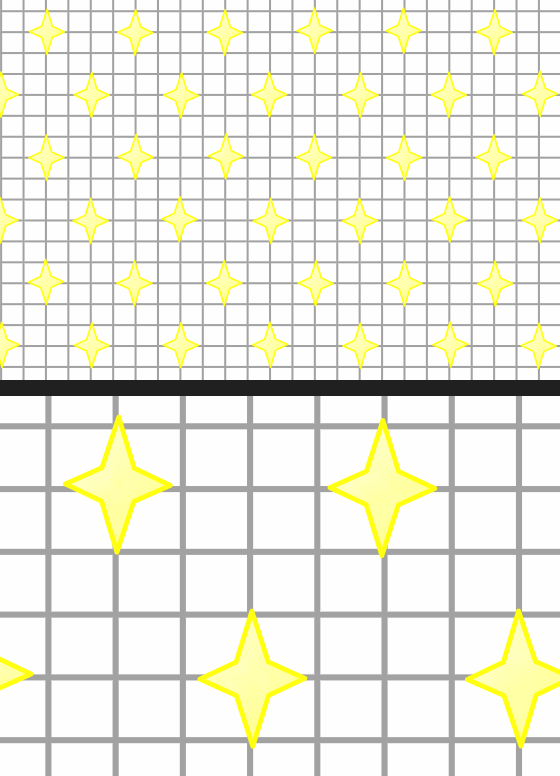
Top, the full canvas; bottom, a detail of the centre.
A WebGL 1 fragment shader for this pattern:

```glsl
precision highp float;
// Grey square grid on white with staggered four-point yellow stars.
uniform vec2 u_resolution;

#define CELLS vec2(24.99, 18.16)     // grid cells across and down
#define ORIGIN vec2(0.05, 0.624)     // first grid crossing, in cells
#define CELL_ASPECT 0.939            // cell height over cell width
#define LINE_WIDTH 0.091             // in cell widths, as are the sizes below
#define STAR_TIP vec2(0.78, 1.01)
#define STAR_NOTCH vec2(0.24, 0.25)
#define OUTLINE 0.072
#define JITTER 0.05
#define PAPER vec3(0.995)
#define GRID_GREY vec3(0.635)
#define EDGE_YELLOW vec3(1.0, 1.0, 0.06)

float hash(vec2 p) {
  return fract(sin(dot(p, vec2(127.1, 311.7))) * 43758.5453);
}

float noise(vec2 p) {
  vec2 i = floor(p), f = fract(p);
  f = f * f * (3.0 - 2.0 * f);
  return mix(mix(hash(i), hash(i + vec2(1.0, 0.0)), f.x),
             mix(hash(i + vec2(0.0, 1.0)), hash(i + 1.0), f.x), f.y);
}

float cross2(vec2 a, vec2 b) {
  return a.x * b.y - a.y * b.x;
}

float segment(vec2 p, vec2 a, vec2 b) {
  vec2 d = b - a;
  return length(p - a - d * clamp(dot(p - a, d) / dot(d, d), 0.0, 1.0));
}

// Signed distance to the star, negative inside
float starDistance(vec2 p) {
  p = abs(p);
  vec2 side = vec2(STAR_TIP.x, 0.0), top = vec2(0.0, STAR_TIP.y);
  float d = min(segment(p, side, STAR_NOTCH), segment(p, STAR_NOTCH, top));
  float inside = cross2(STAR_NOTCH, p) < 0.0
    ? cross2(STAR_NOTCH - side, p - side)
    : cross2(top - STAR_NOTCH, p - STAR_NOTCH);
  return inside > 0.0 ? -d : d;
}

// Coverage of the region where d is negative
float cover(float d, float pixel) {
  return clamp(0.5 - d / pixel, 0.0, 1.0);
}

void main() {
  vec2 cell = gl_FragCoord.xy / u_resolution * CELLS - ORIGIN;
  vec2 scale = vec2(1.0, CELL_ASPECT);
  float pixel = CELLS.x / u_resolution.x;

  // Grid lines
  vec2 toLine = abs(fract(cell + 0.5) - 0.5) * scale;
  float grid = cover(min(toLine.x, toLine.y) - 0.5 * LINE_WIDTH, pixel);
  vec3 color = mix(PAPER, GRID_GREY, grid);

  // One small faint stray stroke
  vec2 stray = abs((cell - vec2(15.67, 1.49)) * scale) - vec2(0.16, 0.015);
  color = mix(color, vec3(1.0, 1.0, 0.8), 0.7 * cover(max(stray.x, stray.y), pixel));

  // Nearest star: every fourth column and third row, alternate rows shifted
  float row = floor((cell.y - 1.0) / 3.0 + 0.5);
  float shift = 2.0 * mod(row, 2.0);
  float column = floor((cell.x - shift) / 4.0 + 0.5);
  vec2 id = vec2(column, row) + 7.0;
  vec2 p = (cell - vec2(column * 4.0 + shift, row * 3.0 + 1.0)) * scale;

  // Hand-placed wobble in position and tilt
  p -= JITTER * (2.0 * vec2(hash(id), hash(id + 19.0)) - vec2(1.0, 0.5));
  float tilt = 0.04 * (hash(id + 43.0) - 0.5);
  p = vec2(p.x - tilt * p.y, p.y + tilt * p.x);

  // Pale fill, deeper toward the lower right, with a bright outline
  float d = starDistance(p);
  float paleness = 0.68 + 0.10 * (p.y - p.x) + 0.06 * (noise(p * 6.0 + id * 9.0) - 0.5);
  color = mix(color, vec3(1.0, 1.0, clamp(paleness, 0.58, 0.8)), cover(d, pixel));
  color = mix(color, EDGE_YELLOW, cover(abs(d) - 0.5 * OUTLINE, pixel));

  gl_FragColor = vec4(color, 1.0);
}
```
